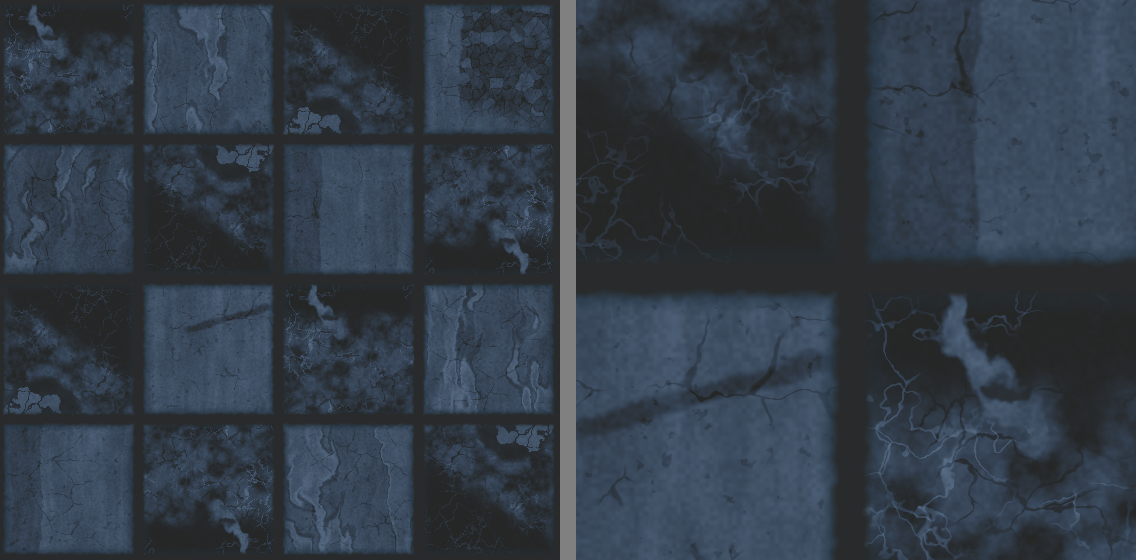
Left: the whole. Right: its middle third, enlarged.
This texture is drawn by a WebGL 2 fragment shader. Its source:

```glsl
#version 300 es
precision highp float;
// Four by four stone mosaic in dark slate blue, set in charcoal grout.
// Diagonals of cells cycle through four stones: straight grain, dark marble
// with a fading mass, wavy grain, dark marble with a pale streak.

#define TILES 4.0
#define TILE_HALF 0.459
#define TILE_CENTRE vec2(0.490, 0.505)
#define EDGE_SOFT 0.016
#define GRAIN 0.30
#define GROUT vec3(0.157, 0.165, 0.167)
#define SLATE vec3(0.205, 0.260, 0.330)
#define PALE vec3(0.305, 0.380, 0.470)
#define RIM vec3(0.145, 0.215, 0.275)

uniform vec2 u_resolution;
out vec4 fragColor;

float hash(vec2 p) {
    vec3 h = fract(vec3(p.xyx) * 0.1031);
    h += dot(h, h.yzx + 33.33);
    return fract((h.x + h.y) * h.z);
}

float noise(vec2 p) {
    vec2 i = floor(p), f = fract(p);
    f = f * f * (3.0 - 2.0 * f);
    return mix(mix(hash(i), hash(i + vec2(1, 0)), f.x),
               mix(hash(i + vec2(0, 1)), hash(i + 1.0), f.x), f.y);
}

float fbm(vec2 p) {
    float sum = 0.0, amp = 0.516;
    for (int i = 0; i < 5; i++) {
        sum += amp * noise(p);
        p = mat2(1.6, 1.2, -1.2, 1.6) * p + 7.3;
        amp *= 0.5;
    }
    return sum;
}

// Streaky noise: its octaves stay aligned with the vertical grain.
float streaks(vec2 p) {
    return 0.5 * noise(p) + 0.3 * noise(p * 2.1 + 5.0) + 0.2 * noise(p * 4.3 + 11.0);
}

// Cracked cells: x is the gap to the nearest border, y a random cell value.
vec2 shards(vec2 p) {
    vec2 base = floor(p);
    float near = 9.0, next = 9.0, id = 0.0;
    for (int k = 0; k < 9; k++) {
        vec2 c = base + vec2(k % 3 - 1, k / 3 - 1);
        float d = length(c + vec2(hash(c), hash(c + 41.7)) - p);
        next = min(next, max(near, d));
        if (d < near) { near = d; id = hash(c + 17.1); }
    }
    return vec2(next - near, id);
}

float line(float d, float width) { return 1.0 - smoothstep(width * 0.3, width, abs(d)); }

float segment(vec2 p, vec2 a, vec2 b) {
    vec2 ab = b - a;
    return length(p - a - ab * clamp(dot(p - a, ab) / dot(ab, ab), 0.0, 1.0));
}

float darkMarble(vec2 q, bool streaked) {
    vec2 s = q + (streaked ? 3.0 : 12.0);
    vec2 w = q + 0.22 * (vec2(fbm(s * 7.0), fbm(s * 7.0 + 31.0)) - 0.5);
    float depth = streaked ? 0.72 - w.y : 0.83 - 0.52 * w.x - w.y;
    float mass = smoothstep(-0.14, 0.16, depth);
    float tone = mass * (0.07 + 0.50 * smoothstep(0.30, 0.70, fbm(s * 9.0)));
    tone += mass * 0.35 * (fbm(s * 38.0) - 0.5);

    // Black fractures, then thin pale threads in scattered patches.
    tone *= 1.0 - 0.75 * line(shards(w * 7.0 + 4.0).x, 0.09) * smoothstep(0.35, 0.6, fbm(s * 4.0));
    float patches = smoothstep(0.42, 0.66, fbm(s * 5.0 + 19.0));
    float thread = line(fbm(s * 5.5 + 8.0) - 0.5, 0.016) + line(shards(w * 5.0 + 23.0).x, 0.05);
    tone += (streaked ? 0.48 : 0.25) * thread * patches;

    if (streaked) {
        float d = segment(w, vec2(0.20, 1.05), vec2(0.38, 0.66));
        float body = 1.0 - smoothstep(0.025, 0.055, d);
        tone = mix(tone, 0.45 + 0.65 * fbm(s * 17.0), body);
        tone *= 1.0 - 0.8 * line(segment(w, vec2(0.34, 0.76), vec2(0.38, 0.72)), 0.035);
    } else {
        vec2 cell = shards(w * vec2(8.0, 11.0));
        float zone = 1.0 - smoothstep(0.22, 0.36, length((w - vec2(0.26, 0.06)) * vec2(1.0, 1.5)));
        float flake = step(0.52, cell.y) * smoothstep(0.05, 0.16, cell.x);
        tone = mix(tone, mix(0.04, 0.45 + 0.45 * cell.y, flake), zone * 0.85);
    }
    return tone;
}

float grainedStone(vec2 q, float row, bool wavy) {
    vec2 s = q + row * 5.0 + (wavy ? 40.0 : 70.0);
    float bend = (wavy ? 0.30 : 0.05) * (fbm(s * vec2(2.0, 3.0)) - 0.5);
    float x = s.x + bend + 0.05 * (fbm(s * 14.0) - 0.5);
    float tone = 0.66 + 0.34 * (streaks(vec2(x * 7.0, s.y * 0.8)) - 0.5);
    tone += 0.24 * (streaks(vec2(x * 30.0, s.y * 1.8)) - 0.5) + 0.28 * (fbm(s * 8.0) - 0.5);

    if (wavy) {
        // Dark contour veins with a pale margin on one side.
        float vein = streaks(vec2(x * 4.5, s.y * 1.1) + 9.0) - 0.5;
        tone -= 0.26 * line(vein, 0.035) + 0.16 * smoothstep(0.05, -0.15, vein) - 0.06;
        tone += 0.24 * smoothstep(0.01, 0.04, vein) * (1.0 - smoothstep(0.05, 0.11, vein));
        tone -= row == 2.0 ? 0.10 : 0.0;
    } else if (row == 1.0) {
        // One broad fissure running to the right side.
        float d = q.y - 0.66 - 0.17 * smoothstep(0.3, 1.0, q.x) - 0.10 * (fbm(s * 6.0) - 0.5);
        tone -= 0.40 * line(d, 0.045) * smoothstep(0.26, 0.40, q.x) - 0.04;
    } else {
        // A darker band down the left, or rubble to the right of it.
        float side = smoothstep(-0.015, 0.015, q.x + bend - 0.28 + 0.06 * (fbm(s * 9.0) - 0.5));
        vec2 cell = shards((q + 0.10 * fbm(s * 9.0)) * 12.0);
        float rubble = 0.22 + 0.45 * cell.y * cell.y + 0.5 * (fbm(s * 15.0) - 0.5);
        rubble -= 0.22 * line(cell.x, 0.12);
        tone = row == 3.0 ? mix(tone, rubble, side * smoothstep(0.15, 0.45, q.y + 0.3 * q.x))
                          : tone - 0.22 * (1.0 - side) - 0.12 * line(side - 0.5, 0.5);
    }
    // Hairline cracks and small pits.
    vec2 w = q + 0.16 * vec2(fbm(s * 6.0), fbm(s * 6.0 + 13.0));
    tone -= 0.30 * line(shards(w * vec2(2.5, 4.0) + s).x, 0.035) * smoothstep(0.45, 0.58, fbm(s * 4.0 + 3.0));
    return tone - 0.25 * smoothstep(0.70, 0.80, fbm(s * 30.0));
}

void main() {
    vec2 grid = gl_FragCoord.xy / u_resolution * TILES;
    vec2 cell = floor(grid), p = fract(grid) - TILE_CENTRE;
    vec2 q = p / (2.0 * TILE_HALF) + 0.5;
    float kind = mod(cell.y - cell.x, 4.0);
    bool dark = mod(kind, 2.0) == 1.0;

    // Dark stones are turned half round in every other row.
    if (dark && mod(cell.y, 2.0) == 0.0) q = 1.0 - q;
    float tone = dark ? darkMarble(q, kind == 3.0) : grainedStone(q, cell.y, kind == 2.0);
    float speck = noise(grid * 90.0) - 0.5;
    tone += GRAIN * speck * (dark ? 0.1 + 0.7 * clamp(tone, 0.0, 1.0) : 0.6);

    vec3 stone = mix(GROUT * 0.92, SLATE, clamp(tone * 2.0, 0.0, 1.0));
    stone = mix(stone, PALE, clamp(tone * 2.0 - 1.0, 0.0, 1.3));

    // Soft worn edge with a deeper blue rim.
    float edge = max(abs(p.x), abs(p.y)) - TILE_HALF + 0.014 * (noise(grid * 40.0) - 0.5);
    float rim = smoothstep(-0.05, 0.0, edge) * (dark ? 0.25 : 0.65);
    stone = mix(stone, RIM, rim);
    vec3 color = mix(stone, GROUT, smoothstep(-EDGE_SOFT, EDGE_SOFT, edge));
    fragColor = vec4(color, 1.0);
}
```
